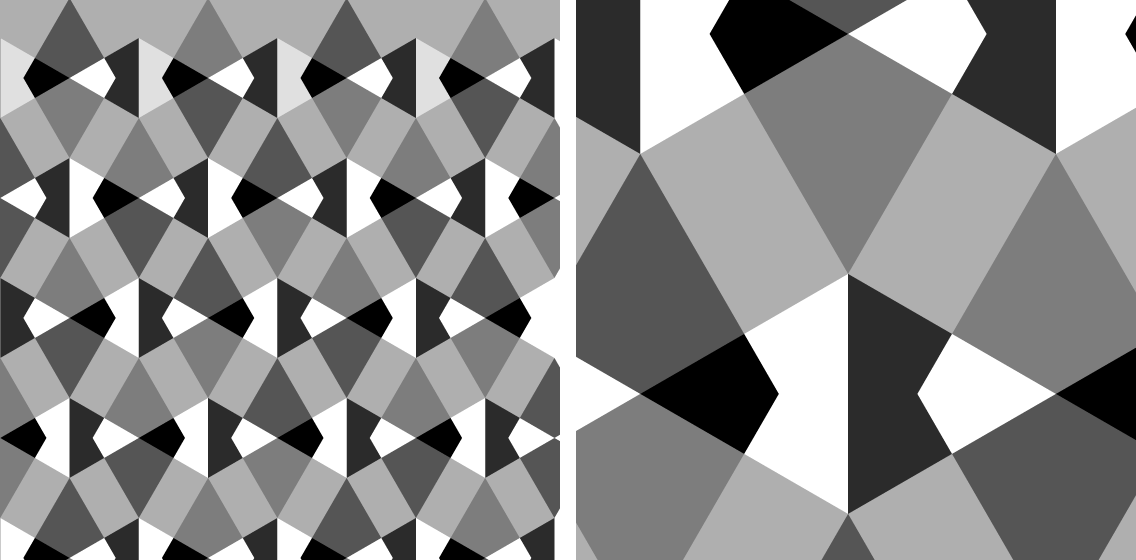
Left: the whole. Right: its middle third, enlarged.
Give the GLSL for this pattern, as a WebGL 2 fragment shader.

```glsl
#version 300 es
precision highp float;
// Grey kite tiling: rhombi on a triangular lattice, each cut into four kites by
// lines at +-30 degrees, with split hexagons between neighbours and plain
// rectangles between rows. Each row is tested in turn; edges are supersampled.
uniform vec2 u_resolution;
out vec4 fragColor;

const float SQRT3 = 1.7320508;
const float LIGHT = 0.685, MID = 0.49, DARK = 0.335, CHARCOAL = 0.17;

// Grey of an upper or lower kite: alternates by column, plain at the side edges.
float kiteGrey(int row, int column, bool upper) {
    bool dark = ((column + (row == 2 ? 1 : 0)) % 2 == 0) == upper;
    if (row % 2 == 1 && (column == 0 || column == 4))
        dark = (column == 0) == (row == 1);
    return dark ? DARK : MID;
}

// Grey at p, in lattice sides from the top left corner, y downwards.
float tiling(vec2 p) {
    bool margin = p.x > 4.0;
    for (int row = 0; row < 5; row++) {
        float x = p.x + (row % 2 == 1 ? 0.5 : 0.0);
        vec2 q = vec2(fract(x) - 0.5, p.y - 0.563 - 0.5 * SQRT3 * float(row));
        vec2 a = abs(q);
        bool inRhombus = a.y < 1.0 / SQRT3 - SQRT3 * a.x;
        bool inWedge = a.y < a.x / SQRT3;

        if (inRhombus && !inWedge)
            return kiteGrey(row, int(floor(x)), q.y < 0.0);
        if (inWedge) {
            if (margin) return 1.0;
            // The black kite swaps sides every two rows.
            bool blackSide = (q.x < 0.0) == ((row / 2) % 2 == 0);
            if (inRhombus) return blackSide ? 0.0 : 1.0;
            if (!blackSide) return CHARCOAL;
            return row == 0 ? 0.88 : 1.0;
        }
    }
    return margin && p.y > 0.3 ? 1.0 : LIGHT;
}

void main() {
    // Average a 4 x 4 grid of samples inside the pixel.
    float grey = 0.0;
    for (int j = 0; j < 4; j++) {
        for (int i = 0; i < 4; i++) {
            vec2 offset = (vec2(i, j) + 0.5) / 4.0 - 0.5;
            vec2 uv = (gl_FragCoord.xy + offset) / u_resolution;
            grey += tiling(vec2(uv.x, 1.0 - uv.y) * 4.042 - vec2(0.002, 0.0));
        }
    }
    fragColor = vec4(vec3(grey / 16.0), 1.0);
}
```
